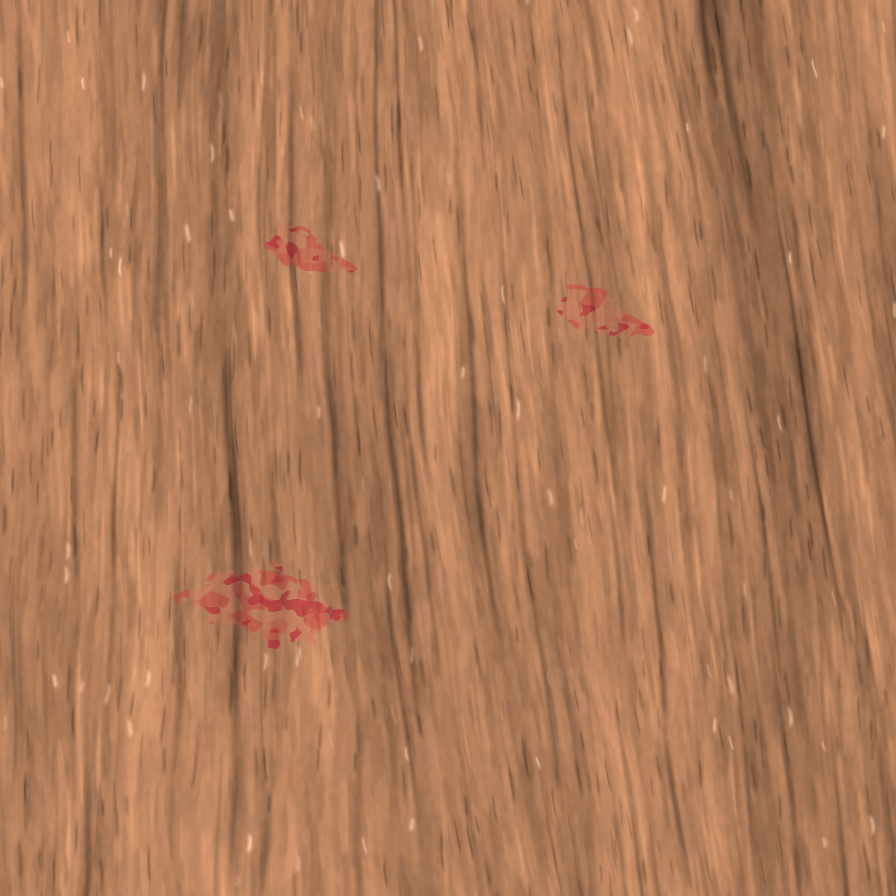
A Shadertoy shader for this texture:

```glsl
vec2 hash2(vec2 p) {
    vec3 q = fract(p.xyx * vec3(0.1031, 0.103, 0.0973));
    q += dot(q, q.yzx + 33.33);
    return fract((q.xx + q.yz) * q.zy);
}

// Cellular noise whose cell tones blend softly into each other
float softCells(vec2 p) {
    vec2 base = floor(p);
    float sum = 0.0, total = 0.0;
    for (int j = -1; j <= 1; j++)
    for (int i = -1; i <= 1; i++) {
        vec2 cell = base + vec2(i, j);
        vec2 d = cell + hash2(cell) - p;
        float weight = exp(-7.0 * dot(d, d));
        sum += weight * hash2(cell + 57.0).x;
        total += weight;
    }
    return sum / total;
}

// Tapered vertical strokes, one per cell; share sets how many are visible
float strokes(vec2 p, float halfWidth, float share) {
    float ink = 0.0;
    for (int i = -1; i <= 1; i++) {
        float column = floor(p.x) + float(i);
        float y = p.y + 7.0 * hash2(vec2(column, 3.0)).x;
        for (int j = -1; j <= 1; j++) {
            vec2 cell = vec2(column, floor(y) + float(j));
            vec2 place = hash2(cell + 11.0), kind = hash2(cell + 83.0);
            vec2 d = vec2(p.x, y) - cell - place;
            d.x += 0.07 * sin(3.0 * d.y + 6.3 * kind.x);
            float across = d.x / (halfWidth * mix(0.6, 1.3, kind.x));
            float along = abs(d.y) / mix(0.4, 0.95, place.x);
            float strength = smoothstep(1.0 - share, 1.0, kind.y);
            ink = max(ink, strength * exp(-across * across) * (1.0 - smoothstep(0.35, 1.0, along)));
        }
    }
    return ink;
}

// Ragged wedge, slightly tilted, thick at one end
float stainMask(vec2 d, vec2 radius, float tilt) {
    d.y += tilt * d.x;
    vec2 q = d / radius;
    q.y /= 0.75 + 0.3 * sin(2.2 * q.x + 9.0 * tilt);
    float ragged = 0.5 * (softCells(d * vec2(70.0, 110.0) + 40.0) - 0.5);
    return 1.0 - smoothstep(0.88, 1.0, length(q) + ragged);
}

void mainImage(out vec4 fragColor, in vec2 fragCoord) {
    vec2 uv = fragCoord / iResolution.xy;

    // Grain coordinate: upright at the left, leaning at the right
    float grain = uv.x + 0.13 * smoothstep(0.2, 0.65, uv.x) * (uv.y - 0.5);
    grain += 0.005 * sin(7.0 * uv.y + 9.0 * uv.x) + 0.0015 * sin(23.0 * uv.y + 31.0 * uv.x);
    vec2 g = vec2(grain, uv.y);

    // Broad bands and fibres
    float tone = 0.705 + 0.018 * sin(11.0 * g.x + 1.5 * uv.y + 0.6) + 0.012 * sin(29.0 * g.x - 2.0 * uv.y);
    tone -= 0.06 * exp(-pow(7.0 * (g.x - 0.88), 2.0));
    tone += 0.13 * (softCells(g * vec2(26.0, 1.6)) - 0.5);
    tone += 0.13 * (softCells(g * vec2(75.0, 5.0) + 19.0) - 0.5);
    tone += 0.11 * (softCells(g * vec2(170.0, 24.0) + 71.0) - 0.5);
    tone += 0.04 * (softCells(g * vec2(230.0, 110.0) + 5.0) - 0.5);

    // Light streaks, long pores and short dark flecks
    float lightBand = smoothstep(0.35, 0.7, softCells(g * vec2(14.0, 2.0) + 31.0));
    tone += 0.11 * lightBand * strokes(g * vec2(85.0, 13.0) + 9.0, 0.22, 0.7);
    tone -= 0.20 * strokes(g * vec2(22.0, 2.6), 0.085, 0.85);
    tone -= 0.10 * strokes(g * vec2(38.0, 4.5) + 47.0, 0.10, 0.6);
    tone -= 0.15 * strokes(g * vec2(110.0, 32.0) + 23.0, 0.20, 0.25);
    vec3 color = tone * vec3(1.0, 0.705, 0.508);

    // Rare pale specks
    color += 0.22 * strokes(g * vec2(65.0, 60.0) + 61.0, 0.14, 0.03);

    // Red stains: centre, radius
    vec4 stains[3] = vec4[3](
        vec4(0.35, 0.715, 0.048, 0.026),
        vec4(0.68, 0.645, 0.054, 0.029),
        vec4(0.29, 0.325, 0.088, 0.042));
    for (int i = 0; i < 3; i++) {
        vec2 d = uv - stains[i].xy;
        float mask = stainMask(d, stains[i].zw, i < 2 ? 0.3 : 0.12);
        float flake = softCells(uv * vec2(55.0, 75.0) + 13.0 * float(i));
        float shard = softCells(uv * vec2(90.0, 130.0) + 29.0 * float(i));
        vec3 paint = mix(vec3(0.75, 0.48, 0.36), vec3(0.75, 0.35, 0.29), smoothstep(0.35, 0.6, flake));
        paint = mix(paint, vec3(0.70, 0.18, 0.22), 0.8 * smoothstep(0.72, 0.84, shard));
        color = mix(color, paint * mix(1.0, tone / 0.7, 0.6), 0.85 * mask);
    }

    fragColor = vec4(clamp(color, 0.0, 1.0), 1.0);
}
```
